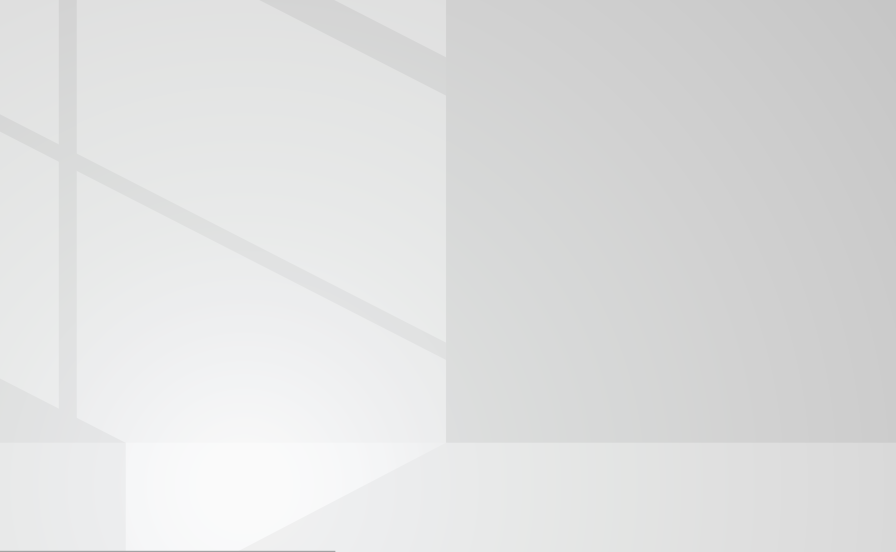
A Shadertoy shader for this background:

```glsl
// Pale grey studio corner: window light falls across a wall and onto the floor.

const float FLOOR_TOP = 0.198;    // all lengths are in canvas heights
const float WINDOW_RIGHT = 0.808;
const float FLOOR_LIGHT_LEFT = 0.2278;
const float WALL_SLOPE = 0.512;
const float FLOOR_SLOPE = 0.522;
const vec2 GLOW_CENTRE = vec2(0.443, 0.12);

// Antialiased half plane: 1 where side is positive.
float above(float side, float blur) {
    return smoothstep(-blur, blur, side);
}

// Antialiased strip between two limits.
float strip(float x, float low, float high, float blur) {
    return above(x - low, blur) * above(high - x, blur);
}

// Distance softened into faint concentric steps.
float ringed(float d, float width) {
    float t = d / width;
    float stepped = floor(t) + smoothstep(0.35, 0.65, fract(t));
    return mix(d, stepped * width, 0.35);
}

// Sunlit panes on the wall, split by one upright and two slanted bars.
float wallLight(vec2 p, float blur) {
    float slant = p.y + WALL_SLOPE * p.x;
    float slantBlur = blur * length(vec2(1.0, WALL_SLOPE));
    float light = above(slant - 0.3143, slantBlur);
    light *= 1.0 - strip(slant, 0.7616, 0.793, slantBlur);
    light *= 1.0 - strip(slant, 1.2405, 1.310, slantBlur);
    return light * (1.0 - strip(p.x, 0.1065, 0.139, blur));
}

// Patch of sun on the floor with one slanted side.
float floorLight(vec2 p, float blur) {
    float slant = p.y - FLOOR_TOP - FLOOR_SLOPE * (p.x - WINDOW_RIGHT);
    float slantBlur = blur * length(vec2(1.0, FLOOR_SLOPE));
    return above(p.x - FLOOR_LIGHT_LEFT, blur) * above(slant, slantBlur);
}

// Wall brightness: panes and bars at the left, plain shade at the right.
float wallGrey(vec2 p, float d, float blur) {
    float pane = 0.952 - 0.08 * d + 0.025 * exp(-d * d / 0.08);
    float bar = 0.93 - 0.11 * d;
    float shade = 0.902 - 0.086 * d;
    float window = mix(bar, pane, wallLight(p, blur));
    return mix(window, shade, above(p.x - WINDOW_RIGHT, blur));
}

// Floor brightness: shade with the brighter patch of sun.
float floorGrey(vec2 p, float d, float blur) {
    float shade = 0.95 - 0.084 * d;
    float sun = 0.982 - 0.35 * d * d;
    return mix(shade, sun, floorLight(p, blur));
}

// Cool near the glow, faintly green midway, neutral far away.
vec3 tint(float d) {
    vec3 cool = vec3(-0.003, 0.0, 0.004) * smoothstep(0.05, 0.2, d);
    vec3 green = vec3(-0.003, 0.002, 0.0);
    vec3 c = mix(cool, green, smoothstep(0.3, 0.5, d));
    return mix(c, vec3(0.0), smoothstep(0.6, 1.0, d));
}

void mainImage(out vec4 fragColor, in vec2 fragCoord) {
    vec2 p = fragCoord / iResolution.y;
    float blur = 0.7 / iResolution.y;
    float d = ringed(distance(p, GLOW_CENTRE), 0.05);

    // Wall over floor
    float onWall = above(p.y - FLOOR_TOP, blur);
    float grey = mix(floorGrey(p, d, blur), wallGrey(p, d, blur), onWall);

    // Thin dark line along the lower left border
    float line = above(0.0022 - p.y, blur) * above(0.6076 - p.x, blur);
    grey = mix(grey, 0.64, line);

    fragColor = vec4(clamp(vec3(grey) + tint(d), 0.0, 1.0), 1.0);
}
```
